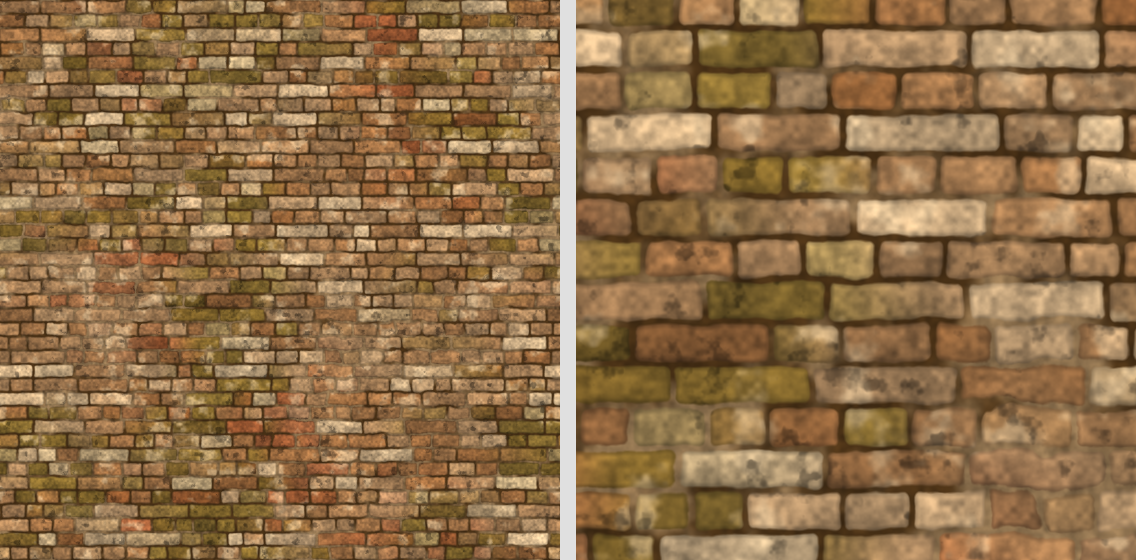
Left: the whole. Right: its middle third, enlarged.
A Shadertoy shader for this texture:

```glsl
// Weathered brick wall: 40 courses alternating long stretchers and short headers.
// Each brick is a rounded box with jittered ends; wrapping noise bends its edges,
// varies its colour in broad patches, and adds grain, chips and uneven mortar.

const float ROWS = 40.0;            // courses up the canvas
const float COLS = 12.0;            // long bricks across the canvas
const float SPLIT_HEADER = 0.90;    // chance that a long brick becomes two short ones
const float SPLIT_STRETCHER = 0.20;
const float JOINT = 0.0017;         // half the mortar width
const float CORNER = 0.0035;
const float END_JITTER = 0.22;      // in long-brick lengths
const float WARP = 0.0048;
const float GRAIN = 0.48;

const vec3 TAN = vec3(0.66, 0.52, 0.37);
const vec3 RUST = vec3(0.59, 0.39, 0.22);
const vec3 RED = vec3(0.60, 0.31, 0.17);
const vec3 OLIVE = vec3(0.47, 0.38, 0.15);
const vec3 PALE = vec3(0.80, 0.70, 0.55);
const vec3 MORTAR_DARK = vec3(0.27, 0.18, 0.08);
const vec3 MORTAR_LIGHT = vec3(0.60, 0.49, 0.35);

float hash(vec2 p) {
    vec3 q = fract(vec3(p.xyx) * 0.1031);
    q += dot(q, q.yzx + 33.33);
    return fract((q.x + q.y) * q.z);
}

// Value noise on the unit square that wraps after "cells" lattice steps.
float noise(vec2 uv, float cells, float seed) {
    vec2 p = uv * cells, i = floor(p), f = fract(p);
    f = f * f * (3.0 - 2.0 * f);
    vec2 a = mod(i, cells), b = mod(i + 1.0, cells);
    float low = mix(hash(a + seed), hash(vec2(b.x, a.y) + seed), f.x);
    float high = mix(hash(vec2(a.x, b.y) + seed), hash(b + seed), f.x);
    return mix(low, high, f.y);
}

float fbm(vec2 uv, float cells, float seed) {
    float sum = 0.0, weight = 0.5;
    for (int k = 0; k < 4; k++) {
        sum += weight * noise(uv, cells, seed + float(k) * 19.0);
        cells *= 2.0;
        weight *= 0.5;
    }
    return sum / 0.9375;
}

// Position of the joint to the left of a long brick, in long-brick lengths.
float jointAt(float i, float row) {
    return i + (hash(vec2(mod(i, COLS), row) + 71.0) - 0.5) * END_JITTER;
}

// Returns signed distance to the brick, height within it, and its identity.
vec4 brickAt(vec2 p) {
    float y = p.y * ROWS;
    float row = mod(floor(y), ROWS);
    bool header = mod(row, 2.0) < 0.5;
    float x = p.x * COLS + (header ? 0.25 : 0.0) + hash(vec2(row, 5.0)) * 0.45;
    float i = floor(x);
    if (x < jointAt(i, row)) i -= 1.0;
    else if (x >= jointAt(i + 1.0, row)) i += 1.0;

    float left = jointAt(i, row), right = jointAt(i + 1.0, row);
    vec2 id = vec2(mod(i, COLS) * 2.0, row);
    if (hash(id + 13.0) < (header ? SPLIT_HEADER : SPLIT_STRETCHER)) {
        float middle = mix(left, right, 0.5 + (hash(id + 29.0) - 0.5) * 0.2);
        if (x < middle) right = middle;
        else { left = middle; id.x += 1.0; }
    }
    vec2 halfSize = vec2((right - left) / COLS, 1.0 / ROWS) * 0.5;
    vec2 local = vec2((x - 0.5 * (left + right)) / COLS, (fract(y) - 0.5) / ROWS);
    vec2 d = abs(local) - halfSize + JOINT + CORNER;
    float dist = length(max(d, 0.0)) + min(max(d.x, d.y), 0.0) - CORNER;
    return vec4(dist, local.y / halfSize.y, id);
}

vec3 brickColor(vec2 id, vec2 uv) {
    float patchOlive = noise(uv, 5.0, 3.0), patchRed = noise(uv, 4.0, 47.0);
    float pale = hash(id + 101.0) + (mod(id.y, 2.0) > 0.5 ? 0.10 : -0.06);
    vec3 c = mix(RUST, TAN, hash(id + 53.0));
    c = mix(c, RED, 0.75 * smoothstep(0.95, 1.35, patchRed + hash(id + 83.0) * 0.8));
    c = mix(c, OLIVE, 0.85 * smoothstep(0.90, 1.25, patchOlive + hash(id + 67.0) * 0.7));
    c = mix(c, PALE, 0.8 * smoothstep(0.74, 1.0, pale));
    return c * mix(0.87, 1.13, hash(id + 131.0));
}

void mainImage(out vec4 fragColor, in vec2 fragCoord) {
    vec2 uv = fragCoord / iResolution.xy;
    float pixel = 1.0 / min(iResolution.x, iResolution.y);

    // Worn patches bend and erode the bricks more strongly.
    float wear = smoothstep(0.48, 0.78, fbm(uv, 5.0, 211.0));
    vec2 bend = vec2(fbm(uv, 44.0, 7.0), fbm(uv, 44.0, 157.0)) - 0.5;
    vec4 brick = brickAt(uv + bend * WARP * (1.0 + 1.2 * wear));
    float grain = fbm(uv, 90.0, 23.0) - 0.5;
    float speck = noise(uv, 256.0, 37.0) - 0.5;
    float blotch = fbm(uv, 32.0, 89.0) - 0.5;
    float dist = brick.x + grain * 0.002 * (1.0 + wear);

    // Brick face: mottling, lit upper edge and shaded lower edge.
    vec3 face = brickColor(brick.zw, uv);
    face = mix(face, TAN, wear * 0.35);
    face = mix(face, PALE, 0.55 * smoothstep(0.08, 0.25, blotch));
    face *= 1.0 + GRAIN * (grain + 0.55 * speck) + 0.30 * blotch + 0.07 * brick.y;
    face *= mix(0.80, 1.0, smoothstep(0.0, 0.0035, -dist));
    face *= 1.0 - 0.35 * smoothstep(0.16, 0.32, fbm(uv, 64.0, 173.0) - 0.5);

    // Mortar: mostly deep shadow, filled with pale lime where worn.
    float lime = smoothstep(0.42, 0.72, fbm(uv, 24.0, 61.0) + 0.20 * wear);
    vec3 mortar = mix(MORTAR_DARK, MORTAR_LIGHT, lime * 0.8);
    mortar *= 1.0 + 0.5 * grain + 0.25 * speck;

    float soft = 0.0007 + 0.5 * pixel;
    vec3 color = mix(face, mortar, smoothstep(-soft, soft, dist));
    fragColor = vec4(clamp(color, 0.0, 1.0), 1.0);
}
```
